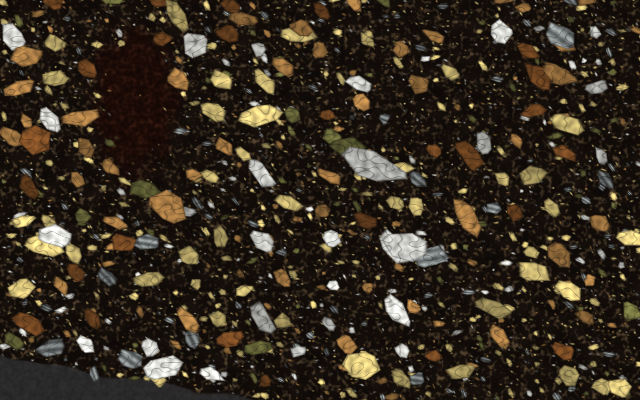
This texture is drawn by a WebGL 1 fragment shader. Its source:

```glsl
precision highp float;
// Thin section of volcanic rock between crossed polarisers: bright angular
// crystals in a near-black groundmass. Each crystal is a stretched random
// polygon on a jittered grid; four grid sizes run from dust to phenocrysts.
uniform vec2 u_resolution;

#define SOFTNESS 0.0036
#define FLOW_ANGLE -0.42
#define FLOW_SPREAD 1.5
#define LARGE_FILL 0.42
#define MEDIUM_FILL 0.70
#define SMALL_FILL 0.42
#define DUST_FILL 0.34
#define DARK_GROUND vec3(0.070, 0.048, 0.034)
#define HAZE_GROUND vec3(0.270, 0.215, 0.150)
#define STAIN_COLOR vec3(0.120, 0.040, 0.022)
#define GLASS_COLOR vec3(0.165, 0.160, 0.160)

const float TAU = 6.2831853;

float hash(vec2 p) {
  vec3 q = fract(vec3(p.xyx) * 0.1031);
  q += dot(q, q.yzx + 33.33);
  return fract((q.x + q.y) * q.z);
}

vec2 gradient(vec2 cell) {
  float a = TAU * hash(cell + 71.0);
  return vec2(cos(a), sin(a));
}

float noise(vec2 p) {
  vec2 i = floor(p), f = fract(p);
  vec2 u = f * f * f * (f * (f * 6.0 - 15.0) + 10.0);
  vec2 e = vec2(1.0, 0.0);
  float low = mix(dot(gradient(i), f), dot(gradient(i + e), f - e), u.x);
  float high = mix(dot(gradient(i + e.yx), f - e.yx),
                   dot(gradient(i + 1.0), f - 1.0), u.x);
  return mix(low, high, u.y);
}

// Reddish stain and crystal-free glass corner, each as a 0..1 mask
float stainMask(vec2 p) {
  float r = length((p - vec2(0.335, 0.75)) / vec2(0.115, 0.20));
  return 1.0 - smoothstep(0.65, 1.15, r + 0.3 * noise(p * 14.0));
}

float glassMask(vec2 p) {
  float edge = 0.11 - 0.175 * p.x + 0.02 * noise(p * 11.0);
  return 1.0 - smoothstep(edge - 0.004, edge + 0.004, p.y);
}

// Interference colours, ordered from brown to white
vec3 crystalColor(float t) {
  if (t < 0.20) return vec3(0.50, 0.31, 0.15);
  if (t < 0.45) return vec3(0.71, 0.52, 0.29);
  if (t < 0.53) return vec3(0.45, 0.45, 0.25);
  if (t < 0.78) return vec3(0.92, 0.83, 0.52);
  if (t < 0.89) return vec3(0.49, 0.51, 0.51);
  return vec3(0.92, 0.92, 0.90);
}

// Signed distance to an irregular convex polygon of about unit radius
float polygon(vec2 q, vec2 id) {
  float d = -10.0;
  for (int k = 0; k < 7; k++) {
    float side = float(k);
    float a = (side + 0.7 * hash(id + side * 3.7)) * TAU / 7.0;
    float reach = 0.72 + 0.36 * hash(id + side * 5.3 + 19.0);
    d = max(d, dot(q, vec2(cos(a), sin(a))) - reach);
  }
  return d;
}

// Paint one grid of crystals over the ground; pale shifts them towards white
vec3 addCrystals(vec3 ground, vec2 p, float cell, float size, float fill,
                 float pale, float seed, float mottle) {
  vec3 color = ground;
  float soft = max(SOFTNESS * 0.5, 0.75 / u_resolution.y);
  for (int y = -1; y <= 1; y++) {
    for (int x = -1; x <= 1; x++) {
      vec2 id = floor(p / cell) + vec2(float(x), float(y));
      vec2 key = id + seed;
      vec2 jitter = vec2(hash(key + 11.0), hash(key + 23.0));
      vec2 center = (id + 0.15 + 0.7 * jitter) * cell;
      float open = (1.0 - 0.85 * stainMask(center)) * (1.0 - glassMask(center));
      if (hash(key) > fill * open) continue;

      float angle = FLOW_ANGLE + FLOW_SPREAD * (hash(key + 37.0) - 0.5);
      float c = cos(angle), s = sin(angle);
      vec2 q = mat2(c, -s, s, c) * (p - center);
      float radius = size * mix(0.48, 1.0, hash(key + 41.0));
      float stretch = mix(1.05, 2.2, hash(key + 53.0));
      q /= radius * vec2(stretch, 1.0);
      float d = polygon(q, key * 1.7) * radius;

      // Body tone: uneven extinction, twin bands in grey grains, dark rim
      float t = mix(hash(key + 67.0), 1.0, pale);
      vec3 body = crystalColor(t) * mix(0.66, 1.08, hash(key + 83.0));
      float twinned = step(0.78, t) * step(t, 0.89);
      body *= 1.0 + 0.28 * twinned * sin(q.y * 7.0 + q.x * 1.5);
      body *= mottle * mix(0.58, 1.0, smoothstep(0.0, 0.006, -d + 0.001));
      color = mix(color, body, 1.0 - smoothstep(-soft, soft, d));
    }
  }
  return color;
}

void main() {
  vec2 p = gl_FragCoord.xy / u_resolution.y;

  // Groundmass: fine brown haze over black, then stain and glass
  float fine = 0.6 * noise(p * 100.0) + 0.5 * noise(p * 47.0 + 9.0);
  vec3 color = mix(DARK_GROUND, HAZE_GROUND, smoothstep(-0.02, 0.48, fine));
  color *= 1.0 + 0.5 * noise(p * 24.0 + 5.0);
  color = mix(color, STAIN_COLOR * (1.0 + fine), 0.8 * stainMask(p));
  color = mix(color, GLASS_COLOR * (1.0 + 0.3 * fine), glassMask(p));

  // Mottling and thin cracks shared by all crystals
  float crack = 1.0 - smoothstep(0.0, 0.09, abs(noise(p * vec2(29.0, 43.0))));
  float mottle = 1.0 + 0.35 * noise(p * 62.0 + 3.0) - 0.25 * crack;

  color = addCrystals(color, p, 0.015, 0.0030, DUST_FILL, 0.25, 401.0, mottle);
  color = addCrystals(color, p, 0.036, 0.0088, SMALL_FILL, 0.35, 307.0, mottle);
  color = addCrystals(color, p, 0.085, 0.0260, MEDIUM_FILL, 0.0, 211.0, mottle);
  color = addCrystals(color, p, 0.270, 0.0400, LARGE_FILL, 0.0, 101.0, mottle);
  gl_FragColor = vec4(clamp(color, 0.0, 1.0), 1.0);
}
```
